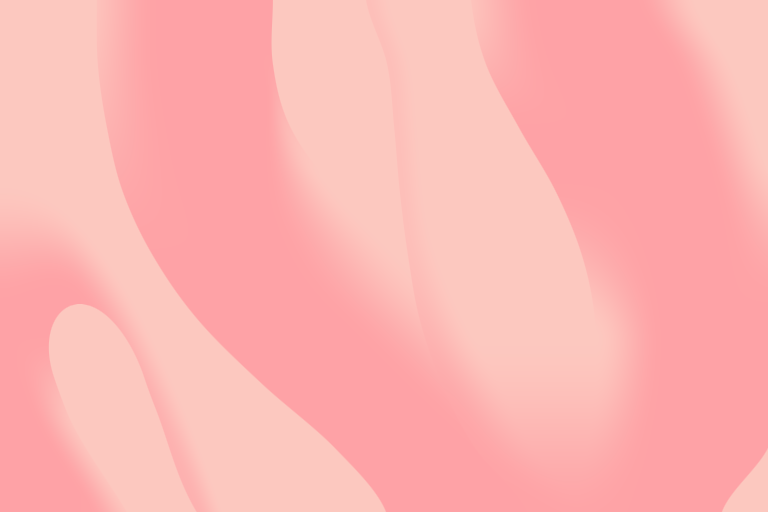
Write a Shadertoy shader that draws this background.

```glsl
// Soft pink ribbons folding between cream lobes.
// Each border is a smooth curve x(depth); layers are painted from left to right,
// and every layer has its own blend between cream and pink.

// Smooth curve through nine evenly spaced knots, from the top (0) to the bottom (1).
float curve(float depth, float knots[9]) {
    float s = clamp(depth, 0.0, 0.9999) * 8.0;
    int i = int(s);
    float t = fract(s);
    float a = knots[max(i - 1, 0)], b = knots[i];
    float c = knots[i + 1], d = knots[min(i + 2, 8)];
    return b + 0.5 * t * (c - a + t * (2.0 * a - 5.0 * b + 4.0 * c - d
             + t * (3.0 * (b - c) + d - a)));
}

// Antialiased coverage of the side where the signed value is positive.
float cover(float side) {
    return clamp(0.5 + side / max(fwidth(side), 1e-5), 0.0, 1.0);
}

void mainImage(out vec4 fragColor, in vec2 fragCoord) {
    vec2 uv = fragCoord / iResolution.xy;
    float x = uv.x * 1.5;
    float y = 1.0 - uv.y; // depth below the top edge

    // Signed horizontal offsets from the borders
    float ribbonLeft = x - curve(y, float[9](0.189, 0.191, 0.209, 0.240, 0.299, 0.387, 0.512, 0.654, 0.754));
    float ribbonRight = x - curve(y, float[9](0.533, 0.533, 0.568, 0.658, 0.785, 0.914, 1.04, 1.17, 1.29));
    float lobeLeft = x - curve(y, float[9](0.715, 0.756, 0.770, 0.781, 0.797, 0.820, 0.863, 0.928, 1.031));
    float lobeRight = x - curve(y, float[9](0.920, 0.949, 1.014, 1.086, 1.137, 1.162, 1.160, 1.14, 1.11));
    float outerEdge = x - curve(y, float[9](1.354, 1.424, 1.471, 1.508, 1.531, 1.543, 1.537, 1.5, 1.410));

    // Rounded finger at the lower left
    float s = (y - 0.594) / 0.406;
    float center = 0.156 + 0.078 * s + 0.082 * s * s;
    float cap = 1.0 - min(s / 0.35, 1.0);
    float round2 = 1.0 - cap * cap;
    float halfWidth = 0.088 * sign(round2) * sqrt(abs(round2)) - 0.02 * smoothstep(0.5, 1.0, s);
    float finger = halfWidth - abs(x - center);

    // Arched glow around the finger, fading on its lower left side
    float archTop = 0.352 + 3.38 * x * x;
    float archDepth = mix(0.235, 0.147, smoothstep(0.0, 0.16, x));
    float pink = smoothstep(0.0, 1.0, (y - archTop) / archDepth);
    pink *= mix(1.0, 0.6, smoothstep(0.15, 0.35, x));
    float lowerLeft = smoothstep(0.15, 0.6, s) * step(x, center);
    pink *= mix(1.0, smoothstep(-0.02, 0.07, -finger), lowerLeft);
    pink *= 1.0 - cover(finger);

    // Left ribbon: soft on its upper left and lower right sides
    float ribbon = mix(smoothstep(-0.04, 0.12, ribbonLeft), 1.0, smoothstep(0.0, 0.5, y));
    float fadeWidth = mix(0.02, 0.25, smoothstep(0.15, 0.6, y));
    ribbon *= mix(1.0, smoothstep(0.0, fadeWidth, -ribbonRight), smoothstep(0.1, 0.35, y));
    pink = mix(pink, ribbon, cover(ribbonLeft));
    pink *= 1.0 - cover(ribbonRight);

    // Central lobe: tinted left rim and a base that sinks into pink
    float rim = mix(0.25, 0.85, smoothstep(0.45, 0.85, y));
    rim *= 1.0 - smoothstep(0.0, mix(0.05, 0.12, smoothstep(0.4, 0.8, y)), lobeLeft);
    float base = smoothstep(0.65, 1.05, y);
    float lobe = 1.0 - (1.0 - rim) * (1.0 - base);
    pink = mix(pink, lobe, cover(lobeLeft));

    // Right ribbon: crisp at mid height, soft above and below
    float start = -0.04 * (1.0 - smoothstep(0.5, 0.68, y));
    float crisp = smoothstep(0.0, 0.25, y) * (1.0 - smoothstep(0.35, 0.66, y));
    float rise = mix(smoothstep(start, 0.13, lobeRight), 1.0, crisp);
    float wide = mix(lobe, 1.0, rise);
    wide *= mix(smoothstep(-0.01, 0.11, -outerEdge), 1.0, smoothstep(0.3, 0.6, y));
    pink = mix(pink, wide, cover(lobeRight));
    pink *= 1.0 - cover(outerEdge);

    vec3 cream = vec3(0.99, 0.784, 0.75);
    vec3 rose = vec3(0.995, 0.637, 0.65);
    fragColor = vec4(mix(cream, rose, pink), 1.0);
}
```
